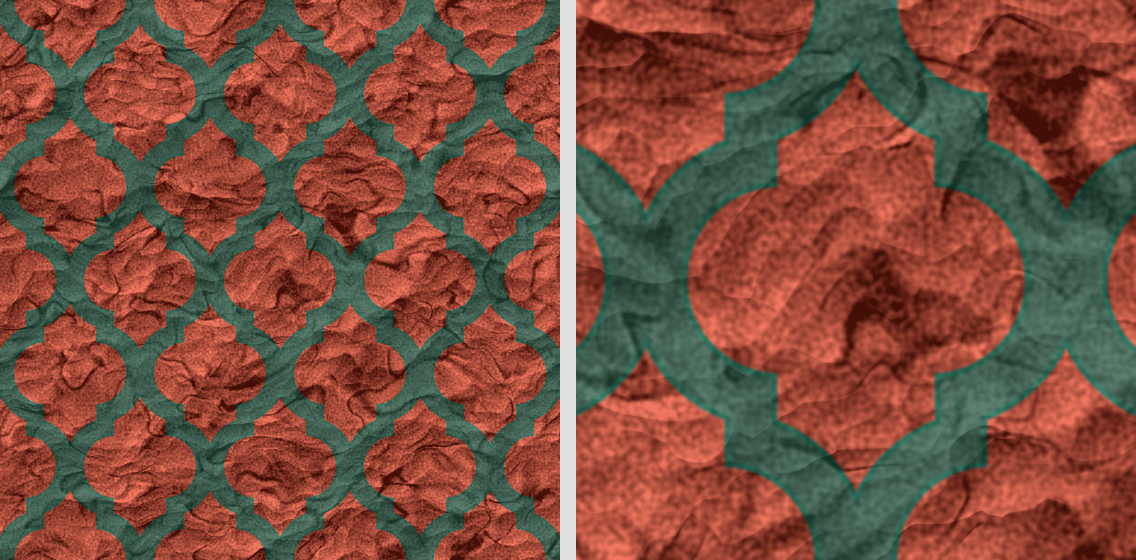
Left, the full canvas; right, a detail of the centre.
Write a three.js fragment shader that draws this pattern.

```glsl
varying vec2 vUv;

// Lengths are in repeat widths: the canvas is 4 wide and 4 high.
const float ACROSS = 4.0;
const vec2 REPEAT = vec2(1.0, 4.0 / 3.0);
const float NECK_HALF_WIDTH = 0.1875;
const vec2 LOBE_CENTRE = vec2(0.18, 0.0);
const float LOBE_RADIUS = 0.2215;
const float BAND_WIDTH = 0.1375;
const float OUTLINE_WIDTH = 0.013;
const float OUTLINE_STRENGTH = 0.65;
const float EDGE_SOFTNESS = 0.006;

const vec3 RED_DARK = vec3(0.45, 0.17, 0.12);
const vec3 RED_LIGHT = vec3(0.80, 0.38, 0.30);
const vec3 GREEN_DARK = vec3(0.18, 0.29, 0.24);
const vec3 GREEN_LIGHT = vec3(0.31, 0.44, 0.38);
const vec3 OUTLINE_DARK = vec3(0.05, 0.30, 0.24);
const vec3 OUTLINE_LIGHT = vec3(0.13, 0.47, 0.39);

const vec2 LIGHT_DIRECTION = vec2(-0.4, 0.92);
const float FACET_SHARPNESS = 36.0;
const float BASE_TONE = 0.57;
const float FACET_STRENGTH = 0.62;
const float FOLD_STRENGTH = 0.85;
const float GRAIN_STRENGTH = 0.85;
const float GRAIN_CELLS = 230.0;

vec2 hash22(vec2 p) {
  vec3 q = fract(p.xyx * vec3(0.1031, 0.1030, 0.0973));
  q += dot(q, q.yzx + 33.33);
  return fract((q.xx + q.yz) * q.zy);
}

float cornerSlope(vec2 cell, vec2 offset, vec2 period, float seed) {
  return dot(hash22(mod(cell, period) + seed) * 2.0 - 1.0, offset);
}

// Gradient noise that wraps after a whole number of cells.
float wrapNoise(vec2 uv, vec2 period, float seed) {
  vec2 p = uv * period;
  vec2 i = floor(p);
  vec2 f = p - i;
  vec2 u = f * f * f * (f * (f * 6.0 - 15.0) + 10.0);
  vec2 e = vec2(1.0, 0.0);
  float low = mix(cornerSlope(i, f, period, seed),
                  cornerSlope(i + e.xy, f - e.xy, period, seed), u.x);
  float high = mix(cornerSlope(i + e.yx, f - e.yx, period, seed),
                   cornerSlope(i + e.xx, f - e.xx, period, seed), u.x);
  return mix(low, high, u.y);
}

// Slope of a wrapping field of dents that meet in sharp ridges.
vec2 facetSlope(vec2 uv, vec2 period, float seed) {
  vec2 p = uv * period;
  vec2 cell = floor(p);
  vec2 slope = vec2(0.0);
  float total = 0.0;
  for (int y = -1; y <= 1; y++) {
    for (int x = -1; x <= 1; x++) {
      vec2 near = cell + vec2(float(x), float(y));
      vec2 toSite = near + hash22(mod(near, period) + seed) - p;
      float weight = exp(-FACET_SHARPNESS * dot(toSite, toSite));
      slope += weight * toSite;
      total += weight;
    }
  }
  return slope / max(total, 1e-30);
}

// Thin broken fold: bright on one side, dark on the other.
float foldLine(vec2 uv, vec2 period, float width, float seed) {
  float n = wrapNoise(uv, period, seed) + 0.4 * wrapNoise(uv, period * 2.0, seed + 7.0);
  float x = n / width;
  float presence = smoothstep(-0.12, 0.25, wrapNoise(uv, period + 2.0, seed + 13.0));
  return presence * (1.4 * x - 0.65) * exp(-x * x);
}

float paperTone(vec2 uv) {
  vec2 warp = vec2(wrapNoise(uv, vec2(6.0), 3.0), wrapNoise(uv, vec2(6.0), 41.0)) * 0.06;
  warp += vec2(wrapNoise(uv, vec2(23.0), 59.0), wrapNoise(uv, vec2(23.0), 83.0)) * 0.018;
  vec2 p = uv + warp;
  float roughness = 0.7 + 1.1 * wrapNoise(uv, vec2(5.0), 97.0);
  vec2 slope = 0.85 * facetSlope(p, vec2(8.0, 11.0), 11.0);
  slope += 0.85 * facetSlope(p, vec2(17.0, 23.0), 29.0);
  slope += roughness * facetSlope(p, vec2(37.0, 47.0), 67.0);
  float folds = foldLine(p, vec2(6.0, 9.0), 0.035, 101.0)
              + foldLine(p, vec2(11.0, 17.0), 0.055, 151.0)
              + 0.6 * foldLine(p, vec2(19.0, 27.0), 0.08, 211.0);
  float grain = wrapNoise(uv, vec2(GRAIN_CELLS), 5.0);
  float tone = BASE_TONE + FACET_STRENGTH * dot(slope, LIGHT_DIRECTION)
             + FOLD_STRENGTH * folds + GRAIN_STRENGTH * grain
             + 0.3 * wrapNoise(uv, vec2(4.0), 19.0);
  return clamp(tone, -0.55, 1.4);
}

// Signed distance to a lobed medallion, from one folded quadrant.
float medallion(vec2 q) {
  vec2 neighbourLobe = 0.5 * REPEAT - LOBE_CENTRE;
  float shoulder = LOBE_RADIUS + BAND_WIDTH - length(q - neighbourLobe);
  float neck = max(q.x - NECK_HALF_WIDTH, shoulder);
  float lobe = length(q - LOBE_CENTRE) - LOBE_RADIUS;
  return min(neck, lobe);
}

vec2 foldQuadrant(vec2 p) {
  return abs(mod(p, REPEAT) - 0.5 * REPEAT);
}

void main() {
  // Two staggered sets of medallions
  vec2 p = vUv * ACROSS;
  float d = min(medallion(foldQuadrant(p + vec2(0.5 * REPEAT.x, 0.0))),
                medallion(foldQuadrant(p + vec2(0.0, 0.5 * REPEAT.y))));
  float band = smoothstep(-EDGE_SOFTNESS, EDGE_SOFTNESS, d);
  float outline = 1.0 - smoothstep(-EDGE_SOFTNESS, EDGE_SOFTNESS, d - OUTLINE_WIDTH);

  // Crumpled paper shades every ink
  float tone = paperTone(vUv);
  vec3 red = mix(RED_DARK, RED_LIGHT, tone);
  vec3 green = mix(GREEN_DARK, GREEN_LIGHT, tone);
  vec3 edge = mix(OUTLINE_DARK, OUTLINE_LIGHT, tone);
  green = mix(green, edge, outline * OUTLINE_STRENGTH);
  gl_FragColor = vec4(mix(red, green, band), 1.0);
}
```
